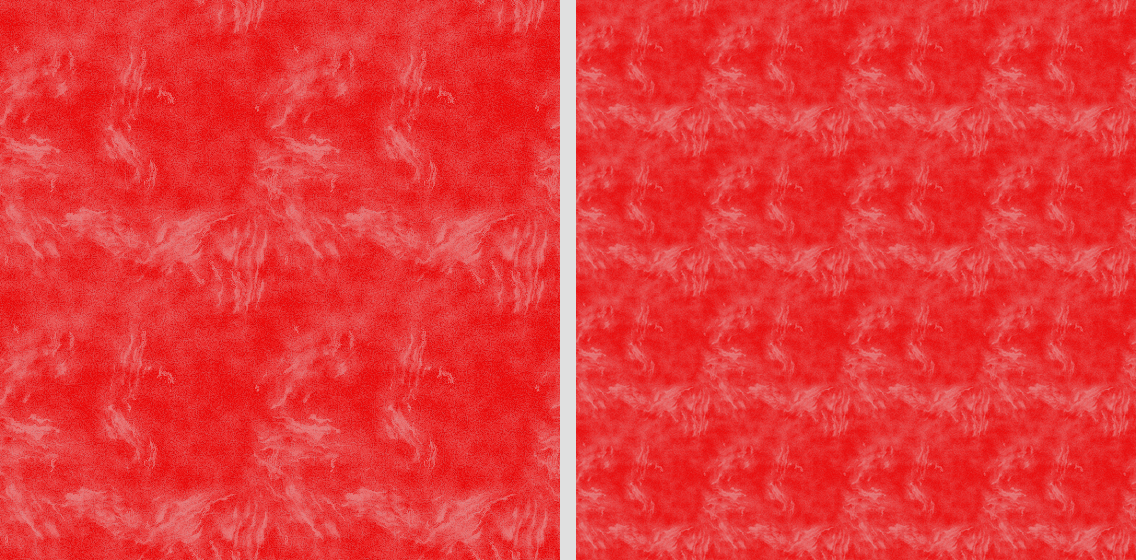
Left, the tile; right, the same tile 2 across and 2 down.
A WebGL 1 fragment shader for this texture:

```glsl
precision highp float;
uniform vec2 u_resolution;

#define REPEATS 2.0
#define DEEP_RED vec3(0.92, 0.045, 0.045)
#define PALE_PINK vec3(0.91, 0.55, 0.55)
#define BASE_TINT 0.17
#define CLOUD_AMOUNT 0.95
#define GRAIN_AMOUNT 0.44
#define GRAIN_CELLS 512.0
#define SMEAR_OPACITY 0.85
#define SMEAR_SIZE vec2(0.17, 0.08)
#define FLECK_SIZE vec2(0.046, 0.016)
#define RING_CENTER vec2(0.755, 0.427)

float hash(vec2 c) {
  vec3 q = fract(c.xyx * 0.1031);
  q += dot(q, q.yzx + 33.33);
  return fract((q.x + q.y) * q.z);
}

// Gradient at a lattice corner, dotted with the offset to it
float corner(vec2 cell, vec2 offset, float period) {
  float a = 6.2832 * hash(mod(cell, period));
  return dot(vec2(cos(a), sin(a)), offset);
}

// Gradient noise that wraps after "period" cells
float noise(vec2 p, float period) {
  vec2 c = floor(p), f = p - c;
  vec2 u = f * f * f * (f * (f * 6.0 - 15.0) + 10.0);
  vec2 e = vec2(1.0, 0.0);
  float low = mix(corner(c, f, period), corner(c + e, f - e, period), u.x);
  float high = mix(corner(c + e.yx, f - e.yx, period),
                   corner(c + e.xx, f - e.xx, period), u.x);
  return mix(low, high, u.y);
}

// Layered noise over the unit square
float fbm(vec2 p, float cells) {
  float sum = 0.0, amp = 0.5;
  for (int i = 0; i < 5; i++) {
    sum += amp * noise(p * cells, cells);
    cells *= 2.0;
    amp *= 0.6;
  }
  return sum;
}

// Points on a wobbling ring, where the smears gather
vec2 ringPoint(float i) {
  float a = 0.68 - 0.653 * i;
  return RING_CENTER + (0.378 + 0.078 * cos(2.513 * i)) * vec2(cos(a), sin(a));
}

// Dry brush smear: bristle-streaked body with a soft cloudy halo
float smear(vec2 p, vec2 center, float angle, vec2 size, float seed, float halo) {
  vec2 d = fract(p - center + 0.5) - 0.5;
  float c = cos(angle), s = sin(angle);
  vec2 q = vec2(c * d.x + s * d.y, c * d.y - s * d.x);
  q.y += 0.7 * sin(seed * 2.4) * q.x * q.x;
  q /= size;
  float streak = noise(q * vec2(0.6, 4.5) + seed * 7.3, 64.0)
               + 0.6 * noise(q * vec2(1.1, 11.0) + seed * 5.1, 64.0);
  float ragged = noise(q * 1.9 + seed * 3.7, 64.0)
               + 0.6 * noise(q * 4.7 + seed * 1.9, 64.0);
  float body = 0.95 - length(q) + 0.8 * streak + 0.8 * ragged;
  float paint = smoothstep(0.0, 0.6, body) * (0.75 + 0.6 * streak);
  float cloud = halo * exp(-0.7 * dot(q, q)) * (1.0 + 1.3 * ragged);
  return clamp(max(paint, cloud), 0.0, 1.0);
}

void main() {
  vec2 uv = gl_FragCoord.xy / u_resolution;
  vec2 p = fract(uv * REPEATS);

  // Mottled ground
  float cloud = fbm(p, 4.0);
  float mottle = fbm(p + 0.37, 11.0);
  vec2 warped = p + 0.06 * vec2(cloud, mottle);

  // Broad smears around the ring, merging where they overlap
  float paint = 0.0;
  for (int i = 0; i < 8; i++) {
    float k = float(i);
    vec2 size = SMEAR_SIZE * mix(1.1, 0.7, step(5.5, k));
    float stroke = smear(warped, ringPoint(k), 0.7 + 2.33 * k, size, k + 1.0, 0.5);
    paint += stroke * (1.0 - paint);
  }
  paint *= clamp(0.85 + 1.6 * mottle, 0.0, 1.0);

  // Chipped flecks near the smears
  for (int i = 0; i < 24; i++) {
    float k = float(i);
    vec2 jitter = vec2(hash(vec2(k, 3.0)), hash(vec2(k, 17.0))) - 0.5;
    vec2 size = FLECK_SIZE * (0.4 + hash(vec2(k, 29.0)));
    float angle = 0.8 + 1.4 * hash(vec2(k, 41.0));
    vec2 center = ringPoint(mod(k, 8.0)) + 0.36 * jitter;
    paint = max(paint, 0.9 * smear(warped, center, angle, size, k + 11.0, 0.2));
  }

  // Fine grain and a faint drift between repeats
  float grain = noise(uv * GRAIN_CELLS, GRAIN_CELLS)
              + 0.5 * noise(uv * GRAIN_CELLS * 0.5, GRAIN_CELLS * 0.5);
  float drift = 0.08 * noise(uv * 3.0, 3.0);

  float tint = BASE_TINT + CLOUD_AMOUNT * (0.6 * cloud + 0.4 * mottle) + drift;
  tint = mix(max(tint, 0.03), 0.93, SMEAR_OPACITY * paint);
  tint += GRAIN_AMOUNT * grain * (1.0 - 0.6 * paint);

  vec3 color = mix(DEEP_RED, PALE_PINK, clamp(tint, 0.0, 1.0));
  color += vec3(-0.06, 0.0, 0.012) * smoothstep(0.15, 0.55, abs(grain));
  gl_FragColor = vec4(color, 1.0);
}
```
